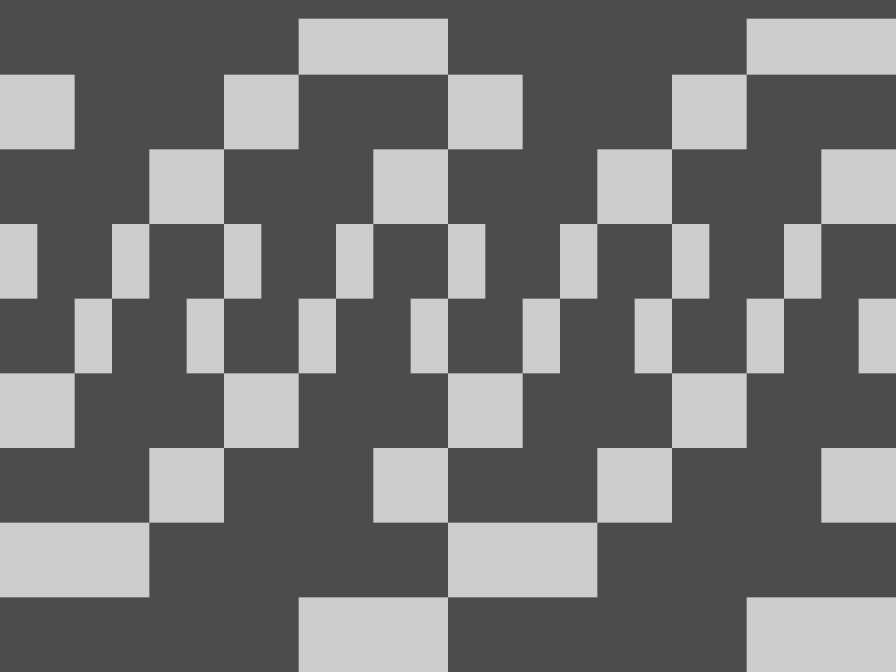
Reproduce this pattern procedurally as a WebGL 2 fragment shader.

```glsl
#version 300 es
precision highp float;

uniform vec2 u_resolution;
out vec4 fragColor;

const vec3 DARK = vec3(0.30);
const vec3 LIGHT = vec3(0.80);
const int ROWS = 9;
const float TOP_EDGE = 8.75;       // in rows; the strip above stays dark
const float DUTY = 1.0 / 3.0;      // light share of each repeat
const float BASE_REPEATS = 2.0;    // repeats across in the widest rows
const float MIDDLE_PAIR = 2.0;     // pair of rows with the narrowest blocks

// Integral of a unit-period pulse that is light over [0, DUTY)
float pulseIntegral(float x) {
    return floor(x) * DUTY + min(fract(x), DUTY);
}

// Mean of the pulse over a span centred on x
float pulseCoverage(float x, float span) {
    return (pulseIntegral(x + 0.5 * span) - pulseIntegral(x - 0.5 * span)) / span;
}

// Light share of one row: frequency doubles per pair towards the middle
float rowPattern(float row, float x, float pixelWidth) {
    float level = MIDDLE_PAIR - abs(floor(row / 2.0) - MIDDLE_PAIR);
    float repeats = BASE_REPEATS * exp2(level);
    float start = mod(row, 2.0) < 0.5 ? 2.0 / 3.0 : 0.0;
    return pulseCoverage(x * repeats - start, pixelWidth * repeats);
}

void main() {
    vec2 uv = gl_FragCoord.xy / u_resolution;
    vec2 pixel = 1.0 / u_resolution;

    // Vertical extent of this pixel, in rows
    float height = pixel.y * float(ROWS);
    float low = uv.y * float(ROWS) - 0.5 * height;
    float high = low + height;

    // Sum the rows, weighted by their overlap with the pixel
    float light = 0.0;
    for (int i = 0; i < ROWS; i++) {
        float row = float(i);
        float rowTop = min(row + 1.0, TOP_EDGE);
        float overlap = max(min(high, rowTop) - max(low, row), 0.0) / height;
        light += overlap * rowPattern(row, uv.x, pixel.x);
    }

    fragColor = vec4(mix(DARK, LIGHT, clamp(light, 0.0, 1.0)), 1.0);
}
```
